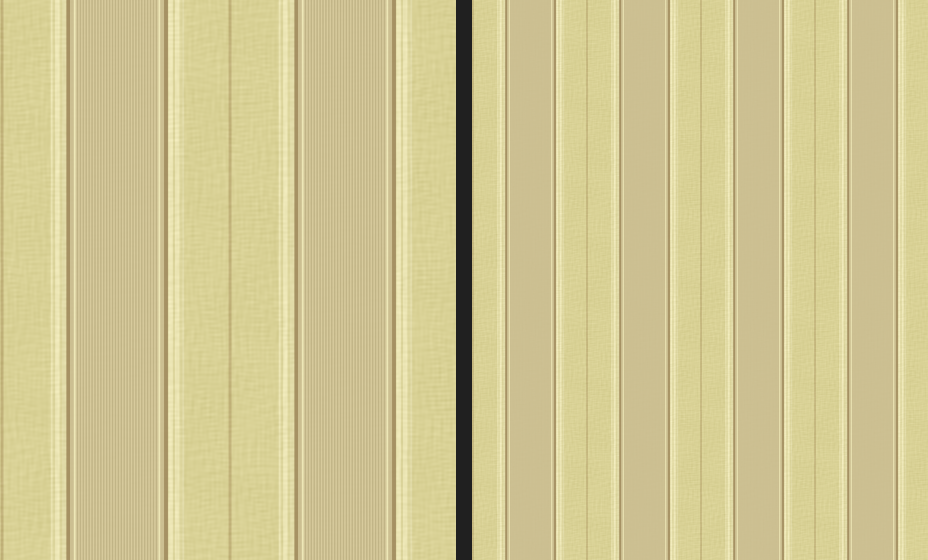
Left, the tile; right, the same tile 2 across and 2 down.
Give the GLSL for this pattern, as a WebGL 1 fragment shader.

```glsl
precision highp float;

uniform vec2 u_resolution;

const float TAU = 6.2831853;
const float REPEATS = 2.0;
const float WIDTH = 312.0; // stripe units in one repeat

const vec3 STRAW = vec3(0.85, 0.82, 0.585);
const vec3 TAN = vec3(0.80, 0.75, 0.57);
const vec3 CREAM = vec3(0.93, 0.905, 0.715);
const vec3 PALE = vec3(0.885, 0.86, 0.66);
const vec3 OCHRE = vec3(0.76, 0.70, 0.48);
const vec3 BROWN = vec3(0.65, 0.57, 0.39);

// Box-filtered coverage of the interval from a to b
float band(float x, float a, float b, float px) {
  return clamp((x - a) / px + 0.5, 0.0, 1.0) - clamp((x - b) / px + 0.5, 0.0, 1.0);
}

float hash(float n) {
  return fract(sin(n * 12.9898) * 43758.547);
}

// Layered sines with whole frequencies: long along x, fine along y
float threads(vec2 uv, float seed) {
  float sum = 0.0;
  for (int i = 0; i < 8; i++) {
    float k = seed + float(i) * 3.0;
    float along = floor(mix(-18.0, 18.0, hash(k)));
    float across = floor(mix(35.0, 150.0, hash(k + 1.0)));
    float bend = sin(TAU * (uv.x * (3.0 + float(i)) + uv.y * 5.0 + hash(k + 2.0)));
    sum += sin(TAU * (along * uv.x + across * uv.y + hash(k + 2.0)) + 1.6 * bend);
  }
  return sum / 8.0;
}

float linen(vec2 uv) {
  float cloud = sin(TAU * (3.0 * uv.x + 2.0 * uv.y) + 2.0 * sin(TAU * (4.0 * uv.y - uv.x)));
  return threads(uv, 1.0) + 0.8 * threads(uv.yx, 41.0) + 0.12 * cloud;
}

// Fine ribs that fade to their mean when too small to resolve
float ribs(float x, float period, float px) {
  float fade = 1.0 - smoothstep(0.4, 0.8, px / period);
  return 0.5 + 0.5 * fade * cos(TAU * x / period);
}

vec3 stripes(float x, float px) {
  vec3 color = STRAW;

  // Narrow line in the middle of the plain field
  color = mix(color, OCHRE, band(x, 0.8, 4.8, px));

  // Cream borders
  color = mix(color, PALE, band(x, 69.0, 90.5, px) * 0.35);
  color = mix(color, CREAM, band(x, 69.5, 72.0, px) * 0.8);
  color = mix(color, CREAM, band(x, 75.5, 81.5, px));
  color = mix(color, PALE, band(x, 85.0, 90.5, px));
  color = mix(color, PALE, band(x, 230.0, 252.0, px) * 0.35);
  color = mix(color, CREAM, band(x, 230.5, 236.5, px));
  color = mix(color, CREAM, band(x, 239.5, 245.5, px) * 0.9);
  color = mix(color, PALE, band(x, 249.5, 252.0, px));

  // Ribbed tan panel
  vec3 rib = mix(TAN - 0.045, TAN + 0.045, ribs(x - 104.0, 4.0, px));
  color = mix(color, TAN, band(x, 91.0, 230.0, px));
  color = mix(color, rib, band(x, 104.0, 216.0, px));

  // Panel edging
  color = mix(color, BROWN, band(x, 91.0, 95.8, px));
  color = mix(color, BROWN, band(x, 224.5, 229.8, px));
  color = mix(color, CREAM, band(x, 101.0, 103.5, px));
  color = mix(color, CREAM, band(x, 216.8, 219.2, px));
  return color;
}

void main() {
  vec2 uv = gl_FragCoord.xy / u_resolution;
  float px = REPEATS * WIDTH / u_resolution.x;
  float x = mod(uv.x * REPEATS * WIDTH + 20.0, WIDTH) - 20.0;

  vec3 color = stripes(x, px);

  // Woven texture, faint on the panel
  float strength = mix(0.03, 0.004, band(x, 91.0, 230.0, px));
  color += linen(uv) * strength * vec3(0.9, 0.9, 1.2);

  gl_FragColor = vec4(color, 1.0);
}
```
